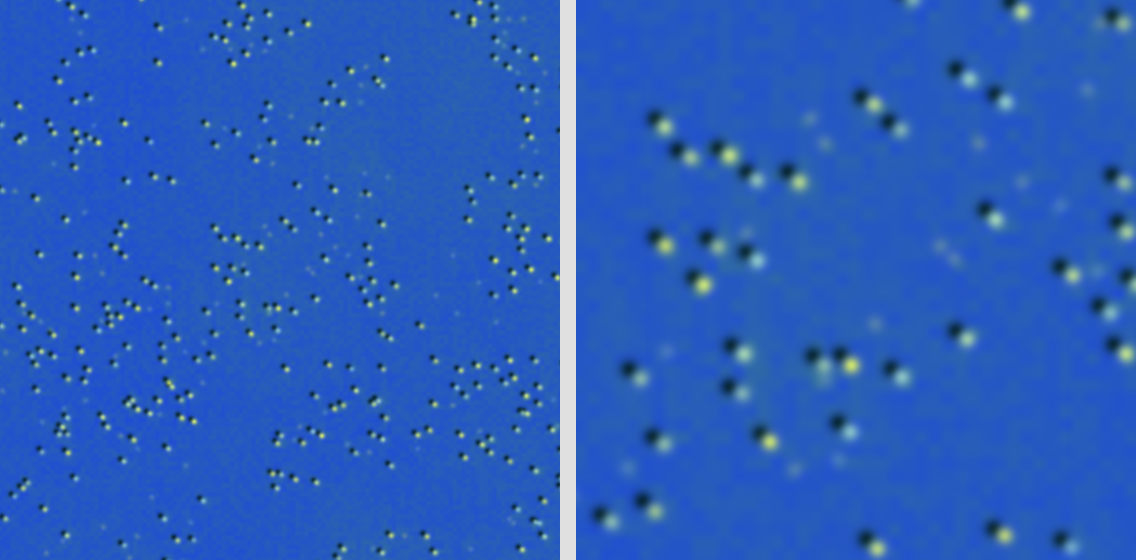
Left: the whole. Right: its middle third, enlarged.
This texture is drawn by a Shadertoy shader. Its source:

```glsl
// Blue mottled field strewn with tiny pale-yellow specks, each with a dark upper-left shadow.
#define GRAIN_CELLS 128.0   // fine grain cells across the canvas
#define SPECK_CELL 3.0      // grain cells per speck slot
#define SPECK_DENSITY 0.37  // chance of a speck inside a cluster
#define FAINT_SHARE 0.24    // share of specks that are barely visible
#define SPECK_RADIUS 0.46   // in grain cells
#define HALO_RADIUS 1.2     // in grain cells
#define CLOUD_AMOUNT 2.3
#define GRAIN_AMOUNT 2.2
#define BASE_BLUE vec3(0.150, 0.350, 0.750)
#define TONE_SHIFT vec3(0.012, 0.022, -0.036)
#define SHADOW_COLOR vec3(0.010, 0.130, 0.180)

float hash(vec2 p) {
    return fract(sin(dot(p, vec2(127.1, 311.7))) * 43758.55);
}

float valueNoise(vec2 p) {
    vec2 cell = floor(p);
    vec2 f = fract(p);
    f = f * f * (3.0 - 2.0 * f);
    float low = mix(hash(cell), hash(cell + vec2(1.0, 0.0)), f.x);
    float high = mix(hash(cell + vec2(0.0, 1.0)), hash(cell + 1.0), f.x);
    return mix(low, high, f.y);
}

float spot(vec2 offset, float radius) {
    return exp(-0.5 * dot(offset, offset) / (radius * radius));
}

void mainImage(out vec4 fragColor, in vec2 fragCoord) {
    vec2 uv = fragCoord / iResolution.xy;
    vec2 p = uv * GRAIN_CELLS;

    // Scattered specks: collect light, shadow and the disturbed halo around them
    float light = 0.0;
    float shadow = 0.0;
    float halo = 0.0;
    float warmth = 0.0;
    vec2 slot = floor(p / SPECK_CELL);
    for (int y = -1; y <= 1; y++) {
        for (int x = -1; x <= 1; x++) {
            vec2 id = slot + vec2(x, y);
            float cluster = smoothstep(0.2, 0.8, valueNoise(id / 4.5 + 31.0));
            if (hash(id + 7.3) > SPECK_DENSITY * cluster) continue;

            // Snap to the grain, then nudge a little
            vec2 pick = vec2(hash(id + 17.1), hash(id + 43.7));
            vec2 nudge = vec2(hash(id + 61.9), hash(id + 83.2)) - 0.5;
            vec2 center = id * SPECK_CELL + floor(pick * SPECK_CELL) + 0.5 + 0.4 * nudge;
            vec2 d = p - center;

            float faint = step(hash(id + 5.9), FAINT_SHARE);
            float strength = mix(mix(0.65, 1.0, hash(id + 71.4)), 0.24, faint);
            float glow = strength * spot(d, SPECK_RADIUS);
            vec2 shadowOffset = vec2(-0.85, 0.65) + 0.3 * nudge.yx;
            light += glow;
            warmth += glow * hash(id + 91.6);
            shadow += (1.0 - faint) * spot(d - shadowOffset, SPECK_RADIUS * 1.05);
            halo += strength * spot(d, HALO_RADIUS);
        }
    }
    halo = min(halo, 1.0);

    // Soft clouds, faint square patches and fine grain
    float clouds = valueNoise(uv * 4.5 + 3.0) * 0.65 + valueNoise(uv * 11.0 + 19.0) * 0.35 - 0.5;
    float patches = hash(floor(p / 8.0) + 211.0) - 0.5;
    float grain = valueNoise(p + 57.0) - 0.5;
    float tone = CLOUD_AMOUNT * clouds + 0.45 * patches
               + GRAIN_AMOUNT * grain * (1.0 + 1.4 * halo) + 0.6 * halo
               + 0.5 * (uv.x - 0.5);
    vec3 color = BASE_BLUE + TONE_SHIFT * tone;

    // Shadows first, bright centers on top
    vec3 paleBlue = vec3(0.52, 0.76, 0.83);
    vec3 limeYellow = vec3(0.84, 0.92, 0.42);
    vec3 speckColor = mix(paleBlue, limeYellow, warmth / max(light, 0.001));
    color = mix(color, SHADOW_COLOR, min(shadow, 1.0) * 0.95);
    color = mix(color, speckColor, min(light, 1.0));

    fragColor = vec4(clamp(color, 0.0, 1.0), 1.0);
}
```
